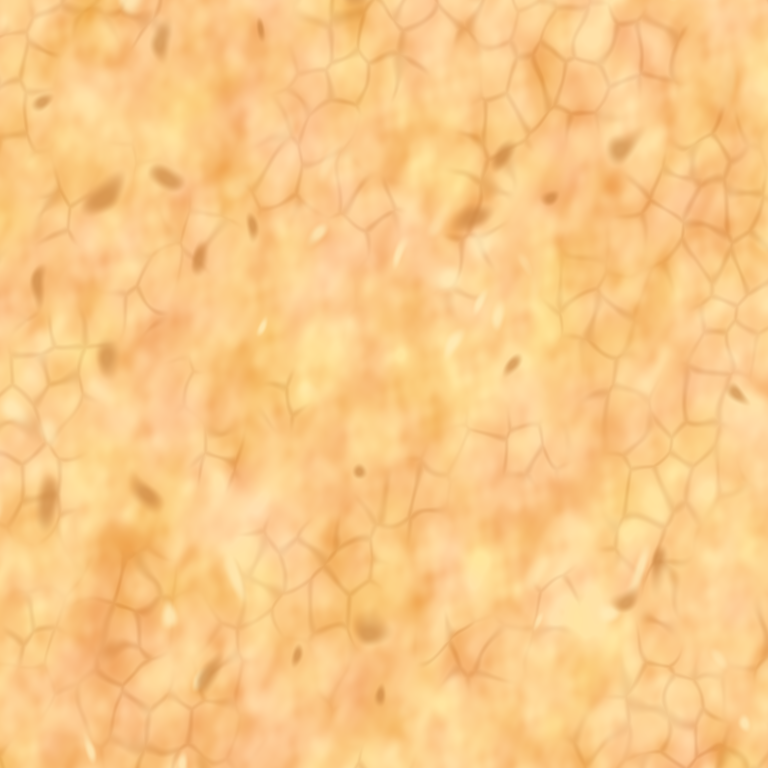
A WebGL 1 fragment shader for this texture:

```glsl
precision highp float;
uniform vec2 u_resolution;

float hash(vec2 p) {
  return fract(sin(dot(p, vec2(127.1, 311.7))) * 43758.5453);
}

vec2 hash2(vec2 p) {
  return vec2(hash(p), hash(p + 57.3));
}

// Smooth value noise, centred on zero
float noise(vec2 p) {
  vec2 i = floor(p), f = fract(p);
  f = f * f * (3.0 - 2.0 * f);
  float low = mix(hash(i), hash(i + vec2(1.0, 0.0)), f.x);
  float high = mix(hash(i + vec2(0.0, 1.0)), hash(i + 1.0), f.x);
  return mix(low, high, f.y) - 0.5;
}

vec2 turn(vec2 p, float angle) {
  float c = cos(angle), s = sin(angle);
  return vec2(c * p.x - s * p.y, s * p.x + c * p.y);
}

// Distance to the nearest grain centre, and width of the gap to the next
vec2 grains(vec2 p) {
  vec2 cell = floor(p);
  float nearest = 8.0, second = 8.0;
  for (int y = -1; y <= 1; y++) {
    for (int x = -1; x <= 1; x++) {
      vec2 id = cell + vec2(float(x), float(y));
      float d = length(id + 0.1 + 0.8 * hash2(id) - p);
      second = min(second, max(nearest, d));
      nearest = min(nearest, d);
    }
  }
  return vec2(nearest, second - nearest);
}

// Soft, tilted oval spots placed in a random share of the cells
float spots(vec2 p, float share, float size) {
  vec2 cell = floor(p);
  float cover = 0.0;
  for (int y = -1; y <= 1; y++) {
    for (int x = -1; x <= 1; x++) {
      vec2 id = cell + vec2(float(x), float(y));
      vec2 offset = turn(p - id - hash2(id + 11.0), 3.1 * hash(id + 23.0));
      float radius = size * (0.5 + 0.7 * hash(id + 31.0));
      float d = length(offset * vec2(0.75, 1.3)) / radius;
      float present = step(hash(id + 47.0), share);
      cover = max(cover, present * (1.0 - smoothstep(0.2, 1.0, d)));
    }
  }
  return cover;
}

// Tone in standard deviations: negative is ochre, positive is cream
vec3 sandColour(float tone) {
  vec3 ochre = vec3(0.96, 0.695, 0.40);
  vec3 peach = vec3(0.99, 0.788, 0.523);
  vec3 cream = vec3(1.0, 0.86, 0.61);
  return tone < 0.0 ? mix(peach, ochre, min(-tone / 1.9, 1.6))
                    : mix(peach, cream, min(tone / 1.7, 1.4));
}

void main() {
  vec2 uv = gl_FragCoord.xy / u_resolution;
  vec2 p = turn(uv, 0.2) * vec2(1.15, 0.85);
  vec2 warp = vec2(noise(p * 22.0), noise(p * 22.0 + 40.0));
  vec2 q = p + 0.025 * warp;

  // Blotches from broad to fine
  float tone = 1.4 * noise(q * 7.0 + 3.0);
  tone += 2.6 * noise(turn(q, 0.7) * 17.0 + 9.0);
  tone += 2.6 * noise(turn(q, 1.9) * 34.0 + 17.0);
  tone += 1.3 * noise(turn(p, 0.4) * 68.0 + 29.0);

  // Rounded grains with broken creases between them
  vec2 grain = grains(q * 19.0);
  float broken = smoothstep(-0.05, 0.3, noise(p * 13.0 + 61.0));
  float crease = broken * (1.0 - smoothstep(0.0, 0.22, grain.y));
  tone += 0.9 * (0.5 - grain.x) - 1.1 * crease + 0.12;

  vec3 colour = sandColour(tone);

  // Drift between rosy and golden patches
  float rosy = noise(p * 12.0 + 83.0) + 0.7 * noise(p * 30.0 + 91.0);
  colour += rosy * vec3(0.004, -0.022, 0.055);
  colour -= crease * vec3(0.035, 0.015, 0.0);

  // Pale flecks gather in places, dark specks are rare
  float gathered = smoothstep(-0.15, 0.25, noise(uv * 5.0 + 71.0));
  float fleck = spots(q * 24.0 + 5.0, 0.13, 0.55) * gathered;
  colour = mix(colour, vec3(1.0, 0.93, 0.73), 0.75 * fleck);
  float speck = spots(q * 18.0 + 37.0, 0.035, 0.4);
  colour = mix(colour, vec3(0.79, 0.52, 0.25), 0.65 * speck);

  gl_FragColor = vec4(clamp(colour, 0.0, 1.0), 1.0);
}
```
